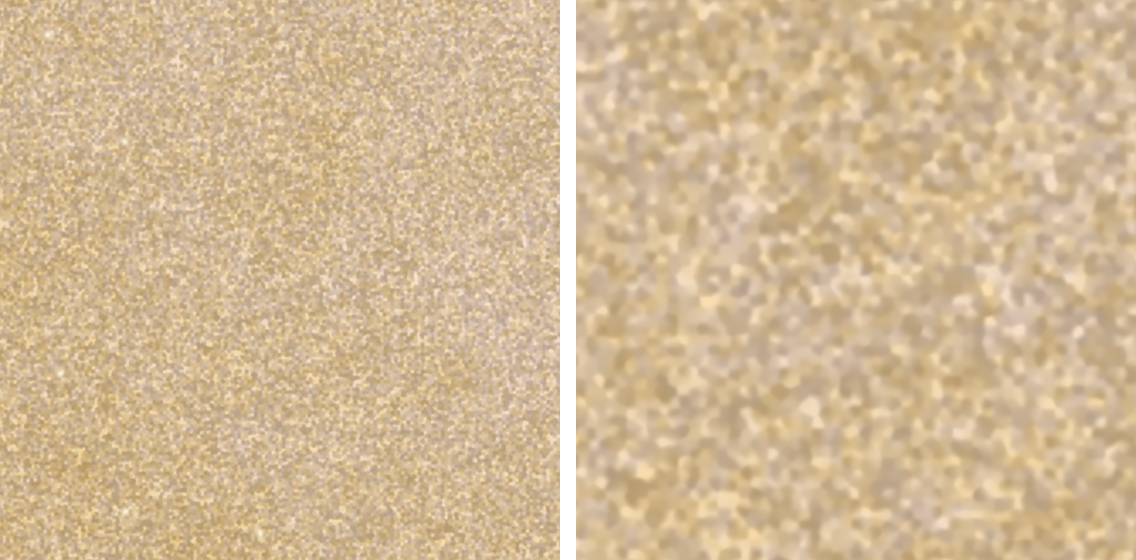
Left: the whole. Right: its middle third, enlarged.
A WebGL 1 fragment shader for this texture:

```glsl
precision highp float;
// Fine pale sand: soft cellular grains vary in lightness and, a little coarser,
// in hue from lilac grey to ochre. Broad cellular layers add warm stains,
// and a sparse grid holds a few bright glints.

#define GRAIN_CELLS 165.0
#define HUE_CELLS 108.0
#define STAIN_CELLS 4.5
#define GRAIN_CONTRAST 0.225
#define HUE_CONTRAST 0.68
#define STAIN_STRENGTH 0.72
#define GLINT_CELLS 7.0
#define GLINT_CHANCE 0.14
#define GLINT_RADIUS 0.0055
#define SAND_COLOR vec3(0.820, 0.722, 0.586)
#define OCHRE_SHIFT vec3(0.025, -0.015, -0.180)
#define GLINT_COLOR vec3(1.0, 0.96, 0.86)

uniform vec2 u_resolution;

vec3 hash3(vec2 cell) {
  vec3 p = fract(cell.xyx * vec3(0.1031, 0.1030, 0.0973));
  p += dot(p, p.yxz + 33.33);
  return fract((p.xxy + p.yzz) * p.zyx);
}

// Soft Voronoi: blends one random tone per jittered cell, from 0 to 1.
float softCells(vec2 p, float sharpness) {
  vec2 cell = floor(p);
  vec2 local = p - cell;
  float toneSum = 0.0;
  float weightSum = 0.0;
  for (int y = -1; y <= 1; y++) {
    for (int x = -1; x <= 1; x++) {
      vec2 offset = vec2(float(x), float(y));
      vec3 random = hash3(cell + offset);
      vec2 toCenter = offset + 0.15 + 0.7 * random.xy - local;
      float weight = exp(-sharpness * dot(toCenter, toCenter));
      toneSum += weight * random.z;
      weightSum += weight;
    }
  }
  return toneSum / weightSum;
}

// Cloudy layers, centred on zero, warmer toward the lower left.
float stains(vec2 uv) {
  float cloud = 0.42 * softCells(uv * STAIN_CELLS + 17.0, 3.0)
              + 0.33 * softCells(uv * STAIN_CELLS * 2.3 + 41.0, 3.5)
              + 0.25 * softCells(uv * STAIN_CELLS * 5.1 + 73.0, 4.0);
  float slope = dot(uv - 0.5, vec2(-0.24, -0.17));
  return cloud - 0.5 + slope;
}

// Rare bright points with a faint halo, kept inside their own cells.
float glints(vec2 uv) {
  vec2 cell = floor(uv * GLINT_CELLS);
  vec3 random = hash3(cell + 211.0);
  vec2 center = (cell + 0.2 + 0.6 * random.xy) / GLINT_CELLS;
  float d = length(uv - center) / GLINT_RADIUS;
  float shine = 0.75 * exp(-d * d) + 0.22 * exp(-0.22 * d * d);
  return shine * step(random.z, GLINT_CHANCE);
}

void main() {
  vec2 uv = gl_FragCoord.xy / min(u_resolution.x, u_resolution.y);

  float grain = softCells(uv * GRAIN_CELLS + 5.0, 3.6);
  float hue = softCells(uv * HUE_CELLS + 307.0, 3.6) - 0.5;
  float stain = stains(uv);

  vec3 color = SAND_COLOR;
  color += GRAIN_CONTRAST * (grain - 0.5) * vec3(1.0, 1.0, 0.95);
  color += OCHRE_SHIFT * (HUE_CONTRAST * hue + STAIN_STRENGTH * stain);
  color -= 0.05 * stain;
  color += 0.04 * smoothstep(0.7, 0.95, grain);
  color = mix(color, GLINT_COLOR, glints(uv));

  gl_FragColor = vec4(clamp(color, 0.0, 1.0), 1.0);
}
```
